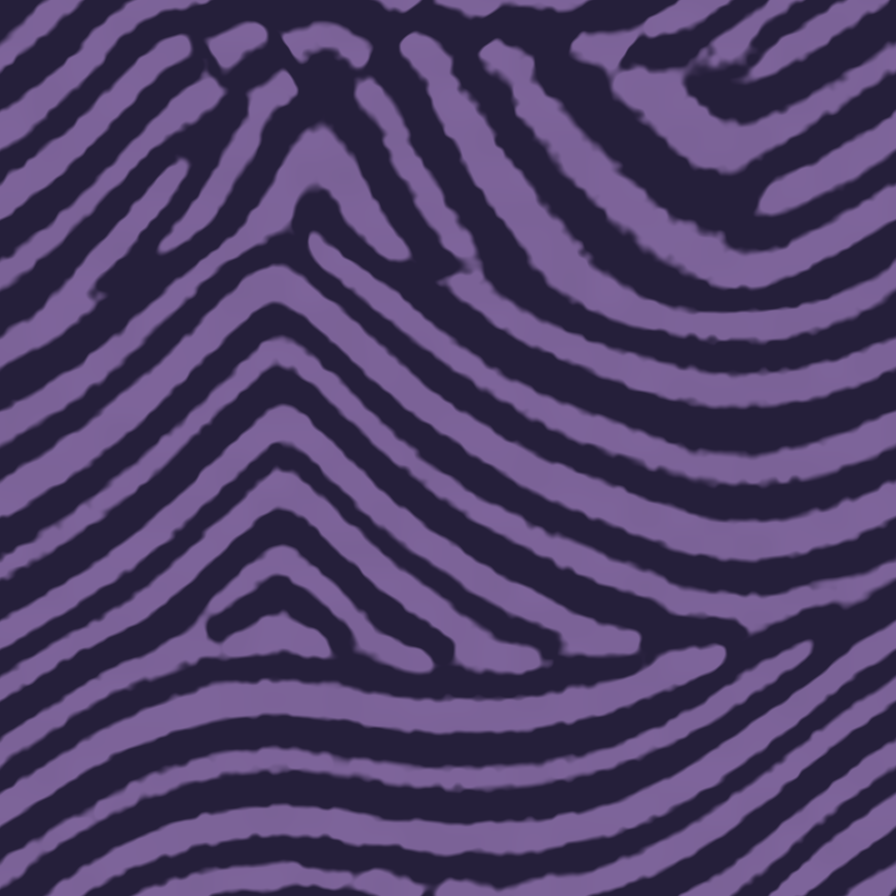
Give the GLSL for this pattern, as a WebGL 2 fragment shader.

```glsl
#version 300 es
precision highp float;

uniform vec2 u_resolution;
out vec4 fragColor;

const float PI = 3.14159265;
const float TAU = 6.2831853;

const vec3 INK = vec3(0.145, 0.120, 0.228);
const vec3 LILAC = vec3(0.487, 0.388, 0.598);

const float THRESHOLD = 0.10;       // higher gives thinner stripes
const float WIDTH_VARIATION = 0.34; // from stripe to stripe
const float SWELL = 0.35;           // along a stripe
const float TAPER = 0.50;           // thinning where regions clash
const float EDGE_SOFTNESS = 0.34;
const float EDGE_ROUGHNESS = 0.48;
const float ROUGH_CELLS = 88.0;
const float BEND = 0.028;
const float BEND_CELLS = 4.0;
const float REGION_SHARPNESS = 2.0;
const float MOTTLE = 0.03;

float hash(vec2 cell) {
    return fract(sin(dot(cell, vec2(127.1, 311.7))) * 43758.5453);
}

// Value noise that wraps over the unit square
float noise(vec2 p, float cells) {
    p *= cells;
    vec2 i = floor(p);
    vec2 f = p - i;
    f = f * f * f * (f * (f * 6.0 - 15.0) + 10.0);
    float a = hash(mod(i, cells));
    float b = hash(mod(i + vec2(1.0, 0.0), cells));
    float c = hash(mod(i + vec2(0.0, 1.0), cells));
    float d = hash(mod(i + 1.0, cells));
    return mix(mix(a, b, f.x), mix(c, d, f.x), f.y);
}

// Cosine and rounded ridge, both with period one
float wave(float x) { return cos(TAU * x); }

float ridge(float x) {
    float s = sin(PI * x);
    return -sqrt(s * s + 0.003);
}

// Wrapped bell-shaped influence of a region
float influence(vec2 p, vec2 centre, vec2 size) {
    vec2 d = (fract(p - centre + 0.5) - 0.5) / size;
    return exp(-REGION_SHARPNESS * dot(d, d));
}

// Weighted oscillation (xy), width beat (z) and weight (w)
vec4 stripes(float count, float beat, float weight) {
    float angle = TAU * count;
    return weight * vec4(cos(angle), sin(angle), cos(angle * beat), 1.0);
}

vec4 flowField(vec2 p) {
    float x = p.x;
    float lift = 0.05 * wave(x - 0.33);

    // Rolling waves below
    float rolling = 15.0 * (p.y - x / 3.0 - 0.08 * wave(x - 0.17));
    float lowCentre = 0.10 + 0.07 * wave(x - 0.95);
    vec4 sum = stripes(rolling, 2.0 / 5.0,
        influence(p, vec2(0.5, lowCentre), vec2(9.0, 0.19)));

    // Peaked chevrons across the middle
    float chevron = 13.0 * (p.y - 0.29 * ridge(x - 0.31));
    sum += stripes(chevron, 5.0 / 13.0,
        influence(p, vec2(0.5, 0.47 + lift), vec2(9.0, 0.19)));

    // Steep arcs above
    float arcs = 7.0 * (p.y - 0.6 * ridge(x - 0.36));
    sum += stripes(arcs, 3.0 / 7.0,
        influence(p, vec2(0.5, 0.86 + lift), vec2(0.30, 0.19)));

    // Rising diagonals around the upper side edges
    float diagonals = 12.0 * (p.y - 0.75 * x + 0.05 * wave(x));
    sum += stripes(diagonals, 1.0 / 3.0,
        influence(p, vec2(0.02, 0.86), vec2(0.20, 0.19)));

    return sum / sum.w;
}

void main() {
    vec2 uv = gl_FragCoord.xy / u_resolution;

    // Gentle hand-drawn bending
    vec2 bend = vec2(noise(uv, BEND_CELLS), noise(uv + 0.37, BEND_CELLS)) - 0.5;
    vec4 flow = flowField(uv + BEND * bend);

    // Stripe profile, tapering to points where the regions disagree
    float strength = length(flow.xy);
    float accord = smoothstep(0.1, 0.6, strength);
    float profile = accord * flow.x / max(strength, 0.001);
    float threshold = THRESHOLD + WIDTH_VARIATION * flow.z + TAPER * (1.0 - accord);
    threshold += SWELL * (noise(uv + 0.19, 7.0) - 0.5);

    // Ragged, slightly soft edges
    float rough = EDGE_ROUGHNESS * (noise(uv, ROUGH_CELLS) - 0.5);
    float paint = smoothstep(-EDGE_SOFTNESS, EDGE_SOFTNESS, profile - threshold + rough);

    // Faint mottling in the paint
    float tone = 1.0 + MOTTLE * (noise(uv + 0.53, 24.0) - 0.5);
    fragColor = vec4(mix(INK, LILAC * tone, paint), 1.0);
}
```
